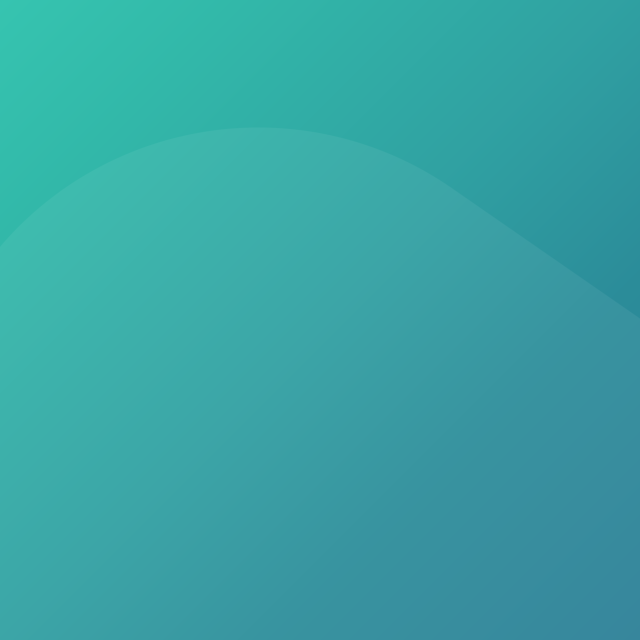
This background is drawn by a WebGL 2 fragment shader. Its source:

```glsl
#version 300 es
precision highp float;
// A diagonal gradient from mint at the upper left to steel blue at the lower right,
// with one large translucent hill over it. The hill is the distance to a rounded
// corner: a circular arc that runs on as a straight tangent down to the right.

#define HILL_CENTER vec2(0.4036, 0.2708)
#define HILL_RADIUS 0.530
#define HILL_SLOPE 0.606
#define HILL_ALPHA 0.060

uniform vec2 u_resolution;
out vec4 fragColor;

const vec3 MINT  = vec3(0.212, 0.769, 0.690);
const vec3 JADE  = vec3(0.197, 0.727, 0.665);
const vec3 TEAL  = vec3(0.186, 0.626, 0.633);
const vec3 OCEAN = vec3(0.170, 0.551, 0.602);
const vec3 STEEL = vec3(0.166, 0.495, 0.588);

// Colour along the diagonal, t = 0 at the upper left and 1 at the lower right
vec3 diagonalGradient(float t) {
    vec3 color = mix(MINT, JADE, clamp(t / 0.17, 0.0, 1.0));
    color = mix(color, TEAL, clamp((t - 0.17) / 0.33, 0.0, 1.0));
    color = mix(color, OCEAN, clamp((t - 0.50) / 0.21, 0.0, 1.0));
    return mix(color, STEEL, clamp((t - 0.71) / 0.29, 0.0, 1.0));
}

// Signed distance to the hill, negative inside
float hillDistance(vec2 p) {
    vec2 tangent = vec2(cos(HILL_SLOPE), -sin(HILL_SLOPE));
    vec2 normal = vec2(-tangent.y, tangent.x);
    vec2 q = p - HILL_CENTER;
    float along = min(dot(q, tangent), 0.0);
    float across = max(dot(q, normal), 0.0);
    return length(vec2(along, across)) - HILL_RADIUS;
}

void main() {
    vec2 uv = gl_FragCoord.xy / u_resolution;
    vec3 color = diagonalGradient(0.5 * (uv.x + 1.0 - uv.y));

    // Pale veil inside the hill, with an edge about one pixel wide
    float edge = 0.75 / min(u_resolution.x, u_resolution.y);
    float hill = 1.0 - smoothstep(-edge, edge, hillDistance(uv));
    color = mix(color, vec3(1.0), HILL_ALPHA * hill);

    fragColor = vec4(color, 1.0);
}
```
